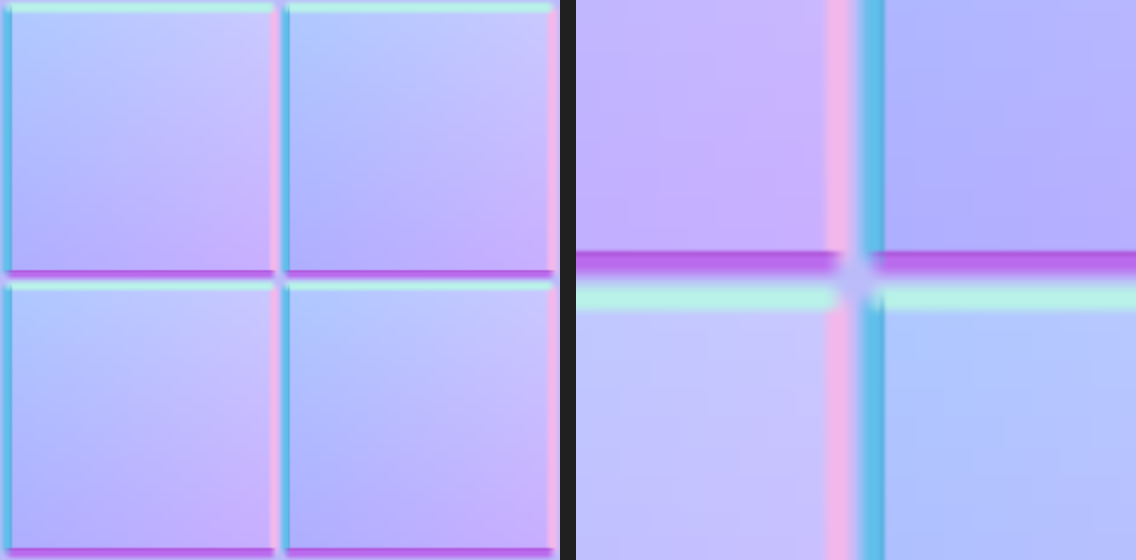
Left, the full canvas; right, a detail of the centre.
A WebGL 1 fragment shader for this texture map:

```glsl
precision highp float;

uniform vec2 u_resolution;

#define TILES 2.0
#define PITCH 0.4961
#define FACE_HALF 0.2311
#define GROOVE_HALF 0.0169
#define TILT 0.052
#define TILE_VARIATION 0.006
#define BORDER_STRETCH 0.8
#define FLAT_COLOR vec3(0.735, 0.735, 0.98)
#define RIGHT_COLOR vec3(0.95, 0.72, 0.92)
#define LEFT_COLOR vec3(0.38, 0.75, 0.92)
#define TOP_COLOR vec3(0.72, 0.95, 0.91)
#define BOTTOM_COLOR vec3(0.73, 0.42, 0.93)

float hash(vec2 p) {
    vec3 q = fract(vec3(p.xyx) * 0.1031);
    q += dot(q, q.yzx + 33.33);
    return fract((q.x + q.y) * q.z);
}

// Bevel strength: rise from start to the plateau, then fade across the groove
float bevel(float d, float start, float blur) {
    return smoothstep(start - blur, 0.2 + blur, d) * (1.0 - smoothstep(0.45, 1.12, d));
}

// Thin dark crease just outside the face
float crease(float d, float blur) {
    float x = (d - 0.08) / (0.1 + 0.5 * blur);
    return exp(-x * x);
}

void main() {
    vec2 uv = gl_FragCoord.xy / u_resolution;
    float blur = 0.5 / (min(u_resolution.x, u_resolution.y) * GROOVE_HALF);

    // Tile index and position from the tile centre
    vec2 grid = (uv - 0.5) / PITCH + 0.5 * TILES;
    vec2 tile = clamp(floor(grid), 0.0, TILES - 1.0);
    vec2 local = (grid - tile - 0.5) * PITCH;

    // Distance from the face, stretched along the canvas border
    vec2 border = step(0.47, abs(uv - 0.5));
    vec2 outside = (abs(local) - FACE_HALF) / GROOVE_HALF;
    outside *= mix(vec2(1.0), vec2(BORDER_STRETCH), border);

    // Gently domed face with a slight lean per tile
    vec2 slope = TILT * clamp(local / FACE_HALF, -1.0, 1.0);
    vec2 lean = vec2(hash(tile + 3.0), hash(tile + 17.0)) - 0.5;
    vec3 face = vec3(FLAT_COLOR.xy + slope + lean * TILE_VARIATION, 1.0);

    float edge = max(outside.x, outside.y);
    vec3 color = mix(face, FLAT_COLOR, smoothstep(-0.1, 0.8, edge));

    // Bevels, each fading out where grooves cross; lit sides reach further in
    vec2 reach = 1.0 - smoothstep(-0.2, 0.8, outside.yx);
    vec2 lit = step(0.0, local);
    vec2 start = mix(vec2(-0.12), vec2(-0.32), lit);
    vec2 strength = reach * vec2(bevel(outside.x, start.x, blur),
                                 bevel(outside.y, start.y, blur));
    color = mix(color, mix(LEFT_COLOR, RIGHT_COLOR, lit.x), strength.x);
    color = mix(color, mix(BOTTOM_COLOR, TOP_COLOR, lit.y), strength.y);

    // Creases on the left and bottom
    float leftLine = crease(outside.x, blur) * reach.x * (1.0 - lit.x);
    float bottomLine = crease(outside.y, blur) * reach.y * (1.0 - lit.y);
    color = mix(color, vec3(0.27, 0.66, 0.83), 0.55 * leftLine);
    color = mix(color, vec3(0.66, 0.25, 0.81), 0.6 * bottomLine);

    gl_FragColor = vec4(clamp(color, 0.0, 1.0), 1.0);
}
```
